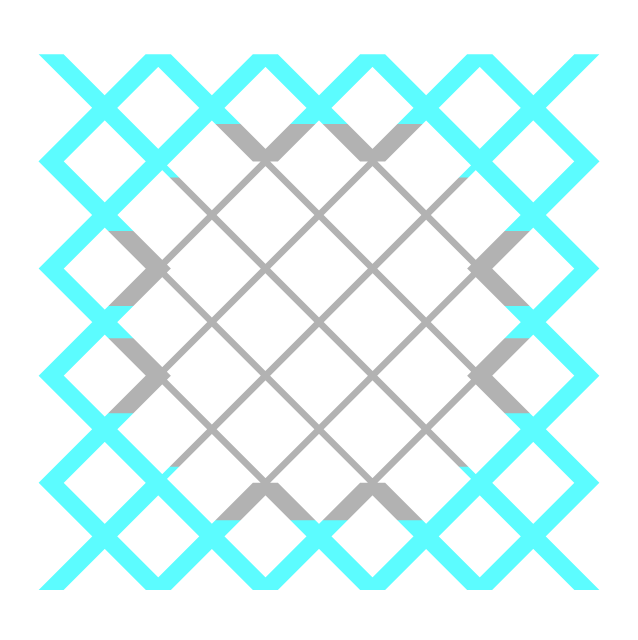
Write a WebGL 1 fragment shader that draws this pattern.

```glsl
precision highp float;
// Draws a diagonal lattice: a bold cyan border with grey inner tips around a fine grey mesh.

uniform vec2 u_resolution;

const vec3 PAPER = vec3(1.0);
const vec3 CYAN = vec3(0.36, 0.99, 1.0);
const vec3 GREY = vec3(0.70);

const vec2 CENTER = vec2(0.5, 0.4967);  // fraction of the canvas
const float HALF_CELL = 0.0837;         // half a diamond, in canvas heights

// Lengths below are in half cells.
const float EXTENT = 5.0;       // half size of the lattice
const float MESH_EXTENT = 3.0;  // half size of the fine mesh
const float BOLD = 0.235;       // half widths, measured horizontally
const float FINE = 0.088;
const float SPILL = 0.3;        // how far cyan runs past a crossing
const int SAMPLES = 4;          // antialiasing samples per axis

// Colour of a strand at the point q of its centre line, folded into one quadrant.
vec3 strandColor(vec2 q) {
  if (max(q.x, q.y) <= MESH_EXTENT) {
    return min(q.x, q.y) > MESH_EXTENT - SPILL ? CYAN : GREY;
  }
  bool sideTip = q.x < MESH_EXTENT + 1.0 && abs(q.y - 1.0) < 1.0 - SPILL;
  bool endTip = q.x < 2.0 && q.y > MESH_EXTENT
             && q.y < MESH_EXTENT + 1.0 - SPILL;
  return sideTip || endTip ? GREY : CYAN;
}

// Paints the nearest strand of one diagonal family; slope is +1 or -1.
vec3 paintStrand(vec3 base, vec2 p, float slope) {
  float lineX = slope * p.y + 2.0 * floor((p.x - slope * p.y) * 0.5 + 0.5);
  vec2 q = abs(vec2(lineX, p.y));
  float reach = max(q.x, q.y);
  float halfWidth = reach > MESH_EXTENT ? BOLD : FINE;
  bool covered = reach <= EXTENT && abs(p.x - lineX) < halfWidth;
  return covered ? strandColor(q) : base;
}

vec3 lattice(vec2 p) {
  return paintStrand(paintStrand(PAPER, p, 1.0), p, -1.0);
}

void main() {
  // Average a grid of samples to smooth every edge.
  vec3 sum = vec3(0.0);
  for (int j = 0; j < SAMPLES; j++) {
    for (int i = 0; i < SAMPLES; i++) {
      vec2 offset = (vec2(float(i), float(j)) + 0.5) / float(SAMPLES) - 0.5;
      vec2 pixel = gl_FragCoord.xy + offset - CENTER * u_resolution;
      sum += lattice(pixel / (u_resolution.y * HALF_CELL));
    }
  }
  gl_FragColor = vec4(sum / float(SAMPLES * SAMPLES), 1.0);
}
```
